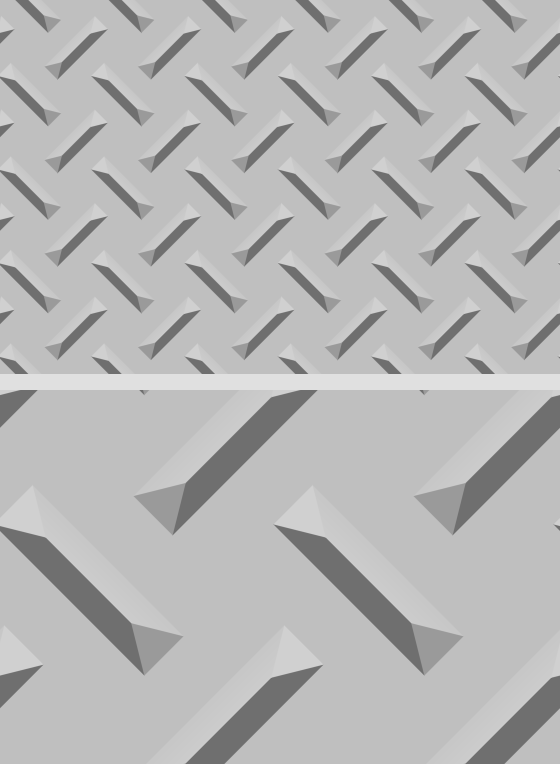
Top: the whole. Bottom: its middle third, enlarged.
Give the GLSL for this texture, as a Shadertoy shader.

```glsl
// Steel tread plate: raised bars, leaning left and right in turn, on flat grey metal.
// Each cell holds two hip-roofed bars, half a cell apart; the second is a mirror
// of the first. Every sloped face gets one grey, as lit from the upper left.

#define REPEATS vec2(6.0, 4.0)           // cells across and down
#define BAR_CENTRE vec2(0.316, -0.012)   // first bar, in cell units
#define HALF_LENGTH 0.381
#define HALF_WIDTH 0.099
#define HIP_INSET 0.165                  // length of the sloped end
#define PLATE_GREY 0.750
#define SHADE_GREY 0.435                 // long face, away from the light
#define LOW_END_GREY 0.605
#define HIGH_END_GREY 0.815
#define LIT_EDGE_GREY 0.778              // long lit face, at its foot
#define LIT_RIDGE_GREY 0.800             // long lit face, at the ridge

// Antialiased step from 0 to 1 where the signed distance d turns positive
float edge(float d, float pixel) {
    return smoothstep(-0.7 * pixel, 0.7 * pixel, d);
}

// Lays one bar, rising to the right, over the grey below; p is relative to its centre
float addBar(float grey, vec2 p, float pixel) {
    float along = (p.x + p.y) * 0.70711;
    float across = (p.x - p.y) * 0.70711;   // positive on the shaded side
    float toEnd = HALF_LENGTH - abs(along);
    float toSide = HALF_WIDTH - abs(across);

    // Long faces, split by the ridge
    float lit = mix(LIT_EDGE_GREY, LIT_RIDGE_GREY, clamp(toSide / HALF_WIDTH, 0.0, 1.0));
    float face = mix(lit, SHADE_GREY, edge(across, pixel));

    // Sloped ends, split from the long faces by the hips
    float hip = (toSide * HIP_INSET - toEnd * HALF_WIDTH) / length(vec2(HIP_INSET, HALF_WIDTH));
    float endGrey = along > 0.0 ? HIGH_END_GREY : LOW_END_GREY;
    face = mix(face, endGrey, edge(hip, pixel));

    return mix(grey, face, edge(min(toEnd, toSide), pixel));
}

void mainImage(out vec4 fragColor, in vec2 fragCoord) {
    vec2 cell = fragCoord / iResolution.xy * REPEATS;
    float pixel = REPEATS.y / iResolution.y;
    float grey = PLATE_GREY;

    for (int i = 0; i < 2; i++) {
        vec2 p = cell - BAR_CENTRE - 0.5 * float(i);
        p = fract(p + 0.5) - 0.5;        // wraps to the nearest copy
        if (i == 0) p.x = -p.x;          // mirrored lean
        grey = addBar(grey, p, pixel);
    }
    fragColor = vec4(vec3(grey), 1.0);
}
```
